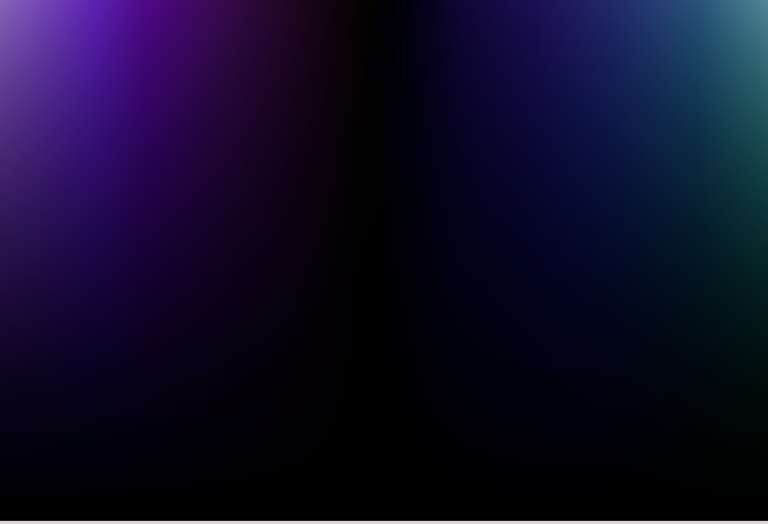
This background is drawn by a Shadertoy shader. Its source:

```glsl
#define STRIP_HEIGHT 0.0062
#define LEFT_FADE vec3(1.9, 2.6, 1.4)
#define INNER_RIGHT_FADE vec3(3.4, 2.2, 1.35)
#define OUTER_RIGHT_FADE vec3(3.8, 1.85, 1.95)

const vec3 LILAC   = vec3(0.53, 0.39, 0.73);
const vec3 VIOLET  = vec3(0.36, 0.13, 0.70);
const vec3 PURPLE  = vec3(0.31, 0.03, 0.53);
const vec3 PLUM    = vec3(0.20, 0.04, 0.28);
const vec3 MAROON  = vec3(0.10, 0.02, 0.10);
const vec3 EMBER   = vec3(0.015, 0.008, 0.0);
const vec3 NIGHT   = vec3(0.0, 0.0, 0.06);
const vec3 INDIGO  = vec3(0.07, 0.02, 0.21);
const vec3 NAVY    = vec3(0.11, 0.06, 0.33);
const vec3 COBALT  = vec3(0.14, 0.16, 0.42);
const vec3 OCEAN   = vec3(0.15, 0.33, 0.48);
const vec3 AQUA    = vec3(0.32, 0.53, 0.58);
const vec3 PALE    = vec3(0.86, 0.83, 0.85);

// Linear blend toward a colour between two positions
vec3 blendTo(vec3 base, vec3 target, float from, float to, float x) {
    return mix(base, target, clamp((x - from) / (to - from), 0.0, 1.0));
}

// Colours along the top edge, left to right
vec3 topGradient(float x) {
    vec3 c = LILAC;
    c = blendTo(c, VIOLET, 0.00, 0.125, x);
    c = blendTo(c, PURPLE, 0.125, 0.19, x);
    c = blendTo(c, PLUM,   0.19, 0.30, x);
    c = blendTo(c, MAROON, 0.30, 0.40, x);
    c = blendTo(c, EMBER,  0.40, 0.475, x);
    c = blendTo(c, NIGHT,  0.475, 0.53, x);
    c = blendTo(c, INDIGO, 0.53, 0.60, x);
    c = blendTo(c, NAVY,   0.60, 0.70, x);
    c = blendTo(c, COBALT, 0.70, 0.80, x);
    c = blendTo(c, OCEAN,  0.80, 0.91, x);
    return blendTo(c, AQUA, 0.91, 1.00, x);
}

void mainImage(out vec4 fragColor, in vec2 fragCoord) {
    vec2 uv = fragCoord / iResolution.xy;

    // Each channel fades toward the floor at its own rate
    vec3 rightFade = mix(INNER_RIGHT_FADE, OUTER_RIGHT_FADE,
                         smoothstep(0.7, 1.0, uv.x));
    vec3 fade = mix(LEFT_FADE, rightFade, smoothstep(0.42, 0.52, uv.x));
    vec3 color = topGradient(uv.x) * pow(vec3(clamp(uv.y, 0.0, 1.0)), fade);

    // Pale strip along the bottom edge
    float halfPixel = 0.5 / iResolution.y;
    float strip = 1.0 - smoothstep(STRIP_HEIGHT - halfPixel,
                                   STRIP_HEIGHT + halfPixel, uv.y);
    color = mix(color, PALE, strip);

    fragColor = vec4(color, 1.0);
}
```
